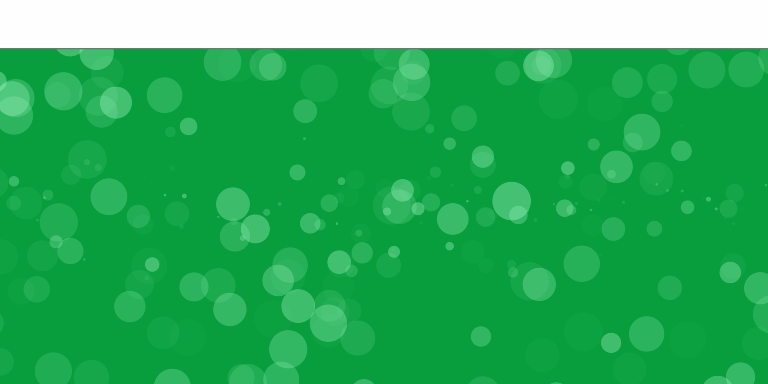
A WebGL 1 fragment shader for this background:

```glsl
precision highp float;

uniform vec2 u_resolution;

const int DISC_COUNT = 235;
const float BAND_TOP = 0.875;
const float RULE_THICKNESS = 0.0035;
const float FOCUS_HEIGHT = 0.47;

const vec3 BASE_GREEN = vec3(0.03, 0.62, 0.24);
const vec3 DISC_TINT = vec3(0.60, 0.95, 0.74);
const vec3 RULE_GREY = vec3(0.44, 0.47, 0.45);
const vec3 PAPER_WHITE = vec3(0.995);

// Four independent random values from one seed
vec4 hash4(float seed) {
    vec4 p = fract(vec4(seed) * vec4(0.1031, 0.1030, 0.0973, 0.1099));
    p += dot(p, p.wzxy + 33.33);
    return fract((p.xxyz + p.yzzw) * p.zywx);
}

// Antialiased coverage: 1 inside (negative distance), 0 outside
float coverage(float signedDistance, float pixel) {
    return 1.0 - smoothstep(-0.5 * pixel, 0.5 * pixel, signedDistance);
}

// Height relative to the focus line, denser near zero
float scatterOffset(float random) {
    float u = random * 2.0 - 1.0;
    return 0.5 * u * pow(abs(u) + 0.0001, 0.6);
}

// Mostly tiny discs at the focus line, mostly large ones far from it
float discRadius(float random, float offset) {
    float skew = mix(2.5, 0.25, smoothstep(0.0, 0.28, abs(offset)));
    return mix(0.003, 0.051, pow(random + 0.0001, skew));
}

// Translucent discs layered over a background colour
vec3 blendDiscs(vec3 color, vec2 point, float aspect, float pixel) {
    for (int i = 1; i <= DISC_COUNT; i++) {
        vec4 random = hash4(float(i));
        float offset = scatterOffset(random.y);
        vec2 center = vec2(mix(-0.03, aspect + 0.03, random.x), FOCUS_HEIGHT + offset);
        float radius = discRadius(random.z, offset);
        float opacity = 0.02 + 0.40 * pow(random.w + 0.0001, 1.5);
        float disc = coverage(length(point - center) - radius, pixel);
        color = mix(color, DISC_TINT, opacity * disc);
    }
    return color;
}

void main() {
    float pixel = 1.0 / u_resolution.y;
    vec2 point = gl_FragCoord.xy * pixel;
    float aspect = u_resolution.x * pixel;

    vec3 color = blendDiscs(BASE_GREEN, point, aspect, pixel);

    // Thin rule and blank strip above the green field
    color = mix(RULE_GREY, color, coverage(point.y - BAND_TOP + RULE_THICKNESS, pixel));
    color = mix(PAPER_WHITE, color, coverage(point.y - BAND_TOP, pixel));

    gl_FragColor = vec4(color, 1.0);
}
```
